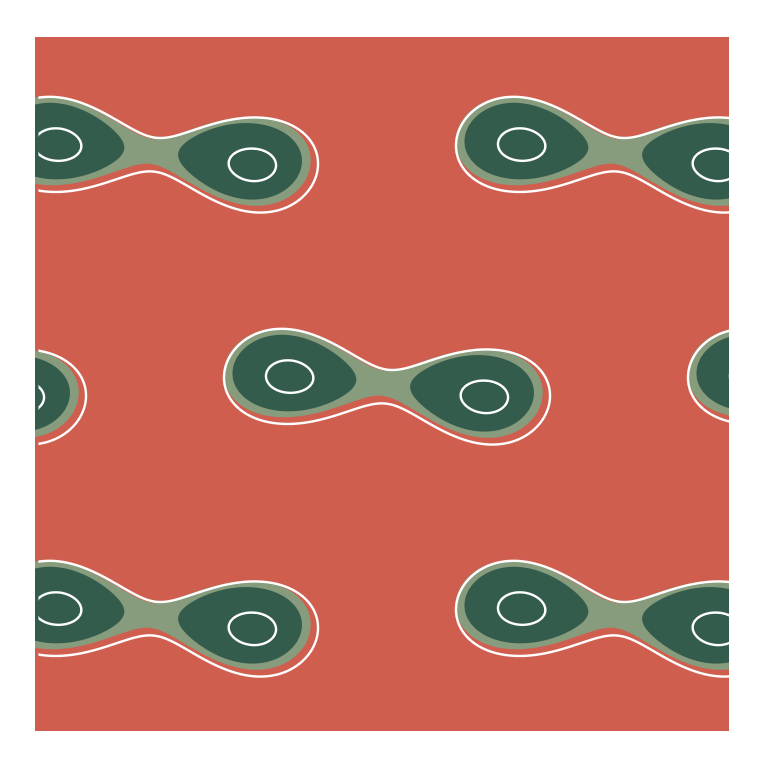
This pattern is drawn by a Shadertoy shader. Its source:

```glsl
const float PITCH = 4.64;

// Two-lobed field, positive inside: squared half-height minus squared offset from a wavy axis
float lobeField(vec2 p, vec4 shape) {
    float u = p.x * p.x;
    float d = u - shape.y;
    float y = p.y + 0.106 * sin(p.x / 0.77);
    return shape.x - shape.z * d * d / (1.0 + shape.w * u) - y * y;
}

// Approximate signed distance, negative inside; shape = peak, lobe position, pinch, outer stretch
float lobeDistance(vec2 p, vec4 shape) {
    vec2 e = vec2(0.005, 0.0);
    vec2 slope = vec2(lobeField(p + e.xy, shape) - lobeField(p - e.xy, shape),
                      lobeField(p + e.yx, shape) - lobeField(p - e.yx, shape)) / 0.01;
    return -lobeField(p, shape) / max(length(slope), 1e-3);
}

// Rows half a pitch apart, every other one shifted sideways
vec2 halfDrop(vec2 p) {
    float row = floor(2.0 * p.y / PITCH + 0.5);
    p -= vec2(row, row) * PITCH * 0.5;
    p.x -= PITCH * floor(p.x / PITCH + 0.5);
    return p;
}

float cover(float dist, float pixel) {
    return clamp(0.5 - dist / pixel, 0.0, 1.0);
}

float boxDistance(vec2 p, vec2 low, vec2 high) {
    vec2 d = max(low - p, p - high);
    return max(d.x, d.y);
}

void mainImage(out vec4 fragColor, in vec2 fragCoord) {
    vec2 p = fragCoord / iResolution.xy * 7.68;
    float pixel = 7.68 / min(iResolution.x, iResolution.y);

    // Filled shapes
    vec2 fill = halfDrop(p - vec2(3.832, 3.848));
    vec3 color = vec3(0.81, 0.37, 0.31);
    float sage = lobeDistance(fill, vec4(0.196, 1.05, 0.163, 0.337));
    float pine = lobeDistance(fill, vec4(0.146, 0.97, 0.188, 0.521));
    color = mix(color, vec3(0.53, 0.61, 0.49), cover(sage, pixel));
    color = mix(color, vec3(0.20, 0.36, 0.30), cover(pine, pixel));

    // Offset outline and inner rings, trimmed just short of the left margin
    vec2 line = halfDrop(p - vec2(3.87, 3.813));
    float outline = lobeDistance(line, vec4(0.2256, 1.06, 0.175, 0.368));
    float ring = lobeDistance(line, vec4(0.0262, 0.96, 0.207, 0.687));
    float stroke = min(abs(outline), abs(ring)) - 0.012;
    color = mix(color, vec3(1.0), cover(max(stroke, 0.385 - p.x), pixel));

    // White margin around the panel
    float panel = boxDistance(p, vec2(0.35, 0.37), vec2(7.29, 7.31));
    fragColor = vec4(mix(vec3(1.0), color, cover(panel, pixel)), 1.0);
}
```
